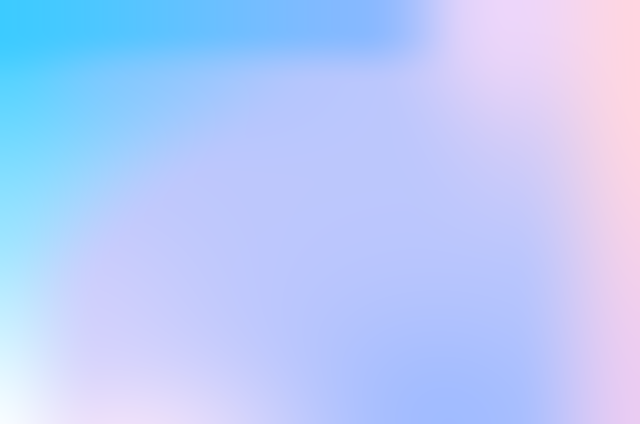
This background is drawn by a Shadertoy shader. Its source:

```glsl
// Soft pastel mesh gradient: a lavender field with cyan, blue, lilac and pink light.
// Each region is a colour ramp blended in through a smooth mask or a Gaussian
// glow, working in canvas coordinates from 0 to 1.

// Elliptical Gaussian falloff: 1 at the centre, fading over the given radii.
float glow(vec2 p, vec2 centre, vec2 radii) {
    vec2 d = (p - centre) / radii;
    return exp(-dot(d, d));
}

// Falls smoothly from 1 at a to 0 at b.
float fadeOut(float a, float b, float v) {
    return 1.0 - smoothstep(a, b, v);
}

void mainImage(out vec4 fragColor, in vec2 fragCoord) {
    vec2 p = fragCoord / iResolution.xy;

    // Lavender field with a periwinkle pool at the bottom
    vec3 color = vec3(0.74, 0.78, 0.99);
    color = mix(color, vec3(0.62, 0.73, 1.0), 0.95 * glow(p, vec2(0.68, -0.01), vec2(0.24, 0.29)));

    // Lilac haze on the left, brightening to pale pink in the lower corner
    color = mix(color, vec3(0.83, 0.82, 0.99), 0.75 * glow(p, vec2(0.12, 0.26), vec2(0.20, 0.24)));
    color = mix(color, vec3(0.95, 0.89, 0.98), glow(p, vec2(0.19, -0.06), vec2(0.25, 0.20)));

    // Lilac veil in the upper right, its left edge softening as it descends
    float veilEdge = mix(0.74, 0.69, smoothstep(0.45, 0.9, p.y));
    float veil = smoothstep(veilEdge - 0.11, veilEdge + 0.11, p.x) * smoothstep(0.32, 0.88, p.y);
    vec3 veilColor = mix(vec3(0.87, 0.81, 0.96), vec3(0.93, 0.84, 0.98), smoothstep(0.6, 1.0, p.y));
    color = mix(color, veilColor, veil);

    // Pink light along the right edge
    vec3 pink = mix(vec3(0.92, 0.80, 0.95), vec3(1.0, 0.84, 0.88), smoothstep(0.0, 0.8, p.y));
    color = mix(color, pink, smoothstep(0.80, 1.01, p.x));

    // Cyan light from the left, widening upward and whitening downward
    vec3 cyan = mix(vec3(0.67, 0.91, 1.0), vec3(0.23, 0.80, 1.0), smoothstep(0.25, 1.08, p.y));
    cyan = mix(vec3(1.0), cyan, smoothstep(-0.10, 0.46, p.y));
    float reach = mix(0.16, 0.52, smoothstep(0.3, 0.92, p.y));
    color = mix(color, cyan, fadeOut(-0.01, reach, p.x));

    // Saturated blue band across the top, dissolving into the veil
    vec3 blue = mix(vec3(0.22, 0.80, 1.0), vec3(0.54, 0.72, 1.0), smoothstep(-0.1, 0.66, p.x));
    float band = smoothstep(0.80, 0.93, p.y) * fadeOut(0.56, 0.73, p.x);
    color = mix(color, blue, band);

    // Faint blue spill beneath the band
    float spill = smoothstep(0.56, 0.88, p.y) * fadeOut(0.2, 0.66, p.x) * (1.0 - band);
    color = mix(color, vec3(0.56, 0.76, 1.0), 0.5 * spill * smoothstep(0.0, 0.2, p.x));

    fragColor = vec4(color, 1.0);
}
```
